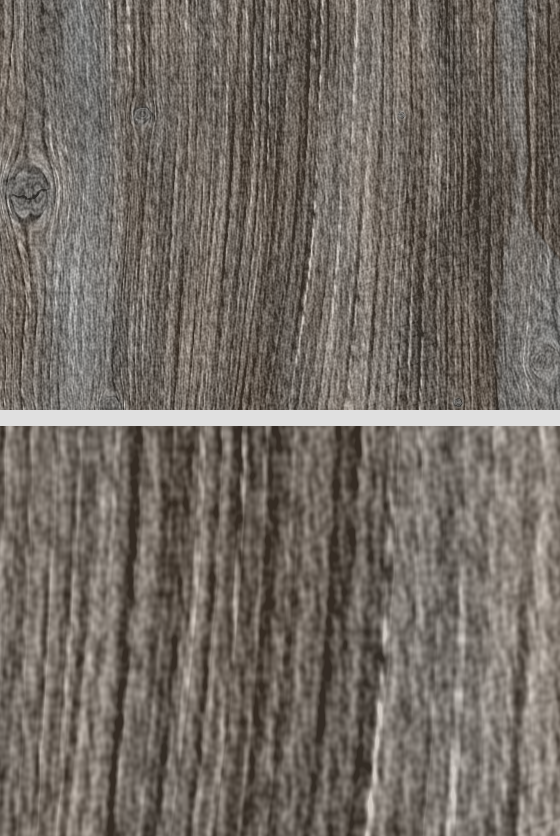
Top: the whole. Bottom: its middle third, enlarged.
A Shadertoy shader for this texture:

```glsl
vec2 gradientAt(vec2 cell) {
    float angle = 6.2832 * fract(sin(dot(cell, vec2(127.1, 311.7))) * 43758.5);
    return vec2(cos(angle), sin(angle));
}

float noise(vec2 p) {
    vec2 i = floor(p), f = p - i;
    vec2 s = f * f * f * (f * (f * 6.0 - 15.0) + 10.0);
    vec2 e = vec2(0, 1);
    float low = mix(dot(gradientAt(i), f), dot(gradientAt(i + e.yx), f - e.yx), s.x);
    float high = mix(dot(gradientAt(i + e), f - e), dot(gradientAt(i + 1.0), f - 1.0), s.x);
    return mix(low, high, s.y);
}

float bump(float x, float center, float width) {
    float d = (x - center) / width;
    return exp(-d * d);
}

// Growth lines: a thin dark groove with a pale lip on its right
float growthLines(float across, float y, float jag) {
    float w = across * 40.0 + noise(vec2(across * 9.0, y * 0.8)) * 1.8 + jag;
    float f = fract(w);
    float strength = clamp(0.75 + 1.1 * noise(vec2(floor(w) * 1.73 + 0.4, y * 1.5)), 0.0, 1.0);
    return strength * (0.35 * smoothstep(0.1, 0.6, f) * smoothstep(1.0, 0.7, f)
        + bump(f, 0.72, 0.11) - 0.55 * bump(f, 0.93, 0.05));
}

void mainImage(out vec4 fragColor, in vec2 fragCoord) {
    vec2 p = fragCoord / iResolution.y;

    // Knots: center and radius
    const vec3 knots[6] = vec3[6](
        vec3(0.073, 0.528, 0.060), vec3(0.347, 0.719, 0.022),
        vec3(1.326, 0.125, 0.036), vec3(0.267, 0.008, 0.028),
        vec3(0.979, 0.719, 0.008), vec3(1.117, 0.018, 0.010));

    // Grain coordinate: leans left toward the bottom and parts around knots
    float fall = 1.0 - p.y;
    float u = p.x + 0.085 * fall * fall * bump(p.x, 0.62, 0.33);
    u += 0.010 * noise(vec2(p.x * 4.0, p.y * 2.0));
    u += 0.014 * noise(p * vec2(14.0, 6.0)) * (1.0 - smoothstep(0.08, 0.2, p.x));
    for (int i = 0; i < 6; i++) {
        vec2 d = (p - knots[i].xy) * vec2(1.0, 0.65);
        float r2 = knots[i].z * knots[i].z;
        u -= 0.9 * d.x * r2 / (dot(d, d) + 0.3 * r2) * exp(-dot(d, d) / r2 * 0.06);
    }

    // Pale sapwood strip on the right, flaring downward
    float wobble = 0.012 * noise(p * vec2(5.0, 9.0));
    float leftEdge = 1.205 + 0.04 * bump(p.y, 0.55, 0.25) + wobble;
    float rightEdge = 1.283 + 0.13 * smoothstep(0.5, 0.27, p.y) + wobble;
    float strip = smoothstep(-0.012, 0.02, p.x - leftEdge) * smoothstep(-0.004, 0.006, rightEdge - p.x);

    // Broad tone bands
    float tone = 0.425 + 0.06 * bump(u, 0.2, 0.075) + 0.07 * bump(u, 0.89, 0.09)
        - 0.05 * bump(u, 0.7, 0.12) - 0.05 * bump(u, 1.12, 0.08)
        - 0.03 * smoothstep(1.27, 1.31, p.x) + 0.04 * strip;
    tone += 0.08 * noise(vec2(u * 7.0, p.y * 1.6)) + 0.05 * noise(p * 5.0 + 8.0);

    // Long streaks, short slanted fibres and grit
    float fibre = noise(vec2(u * 160.0 + p.y * 16.0, p.y * 42.0 + u * 40.0));
    float streak = noise(vec2(u * 38.0, p.y * 1.0));
    float fine = noise(vec2(u * 125.0, p.y * 2.6 + 3.0));
    float grit = noise(p * vec2(180.0, 135.0));
    float calm = 1.0 - 0.5 * max(strip, bump(u, 0.2, 0.07));
    tone += calm * (0.10 * streak + 0.23 * fine) + 0.23 * fibre + 0.17 * grit;
    tone -= 0.125 * calm * growthLines(u, p.y, fibre * 0.12 + fine * 0.1);

    // Long bright ridges and narrow dark checks
    float ridge = noise(vec2(u * 85.0 + 5.0, p.y * 1.4));
    float check = noise(vec2(u * 85.0 + 31.0, p.y * 1.1));
    tone += 0.15 * smoothstep(0.2, 0.45, ridge) * (0.8 + 1.3 * fibre);
    tone -= 0.11 * calm * smoothstep(0.22, 0.45, check);
    tone += 0.16 * bump(u, 0.785, 0.004) * (0.7 + 1.5 * fibre);
    tone -= 0.10 * bump(p.x, rightEdge, 0.005) + 0.06 * bump(p.x, leftEdge, 0.004);

    // Faint slanted saw marks
    float saw = (p.y - 0.36 * p.x) * 30.0 + 0.4 * noise(p * 6.0);
    float sawArea = smoothstep(0.82, 0.9, p.x) * smoothstep(1.25, 1.12, p.x) * smoothstep(0.68, 0.5, p.y);
    tone -= 0.08 * sawArea * bump(fract(saw), 0.5, 0.07) * smoothstep(-0.2, 0.3, noise(p * vec2(14.0, 22.0)));

    // Grey weathering against warm brown
    float grey = max(strip * 0.5, 0.7 * bump(u, 0.19, 0.09));
    grey += 0.17 + 0.5 * noise(p * vec2(9.0, 3.0) + 20.0);

    // Knot discs with rings and a broken rim
    for (int i = 0; i < 6; i++) {
        vec2 d = p - knots[i].xy;
        float r = length(d * vec2(1.0, 1.1)) / knots[i].z + 0.35 * noise(d * 1.3 / knots[i].z + float(i));
        float disc = smoothstep(1.1, 0.75, r);
        float rings = 0.43 + 0.045 * sin(r * 17.0) + 0.18 * grit + 0.18 * fibre - 0.06 * bump(r, 0.25, 0.2);
        tone = mix(tone, rings, disc * 0.85);
        tone -= 0.09 * bump(r, 1.0, 0.1) * (0.6 + 1.5 * noise(d * 30.0 + 4.0));
        tone += 0.06 * bump(r, 1.3, 0.25);
        grey = mix(grey, 0.7, smoothstep(1.7, 0.8, r));
    }

    // Bent crack across the large knot
    vec2 c = p - knots[0].xy;
    float crack = abs(c.y + 0.012 - 0.45 * max(c.x, 0.0) - 0.1 * abs(c.x) - 0.01 * noise(c * 60.0));
    tone -= 0.24 * smoothstep(0.005, 0.001, crack) * smoothstep(0.055, 0.035, abs(c.x));

    tone = clamp(tone, 0.17, 0.8);
    vec3 tint = mix(vec3(0.038, 0.0, -0.036), vec3(0.0, 0.003, 0.0), clamp(grey, 0.0, 1.0));
    fragColor = vec4(tone + tint, 1.0);
}
```
